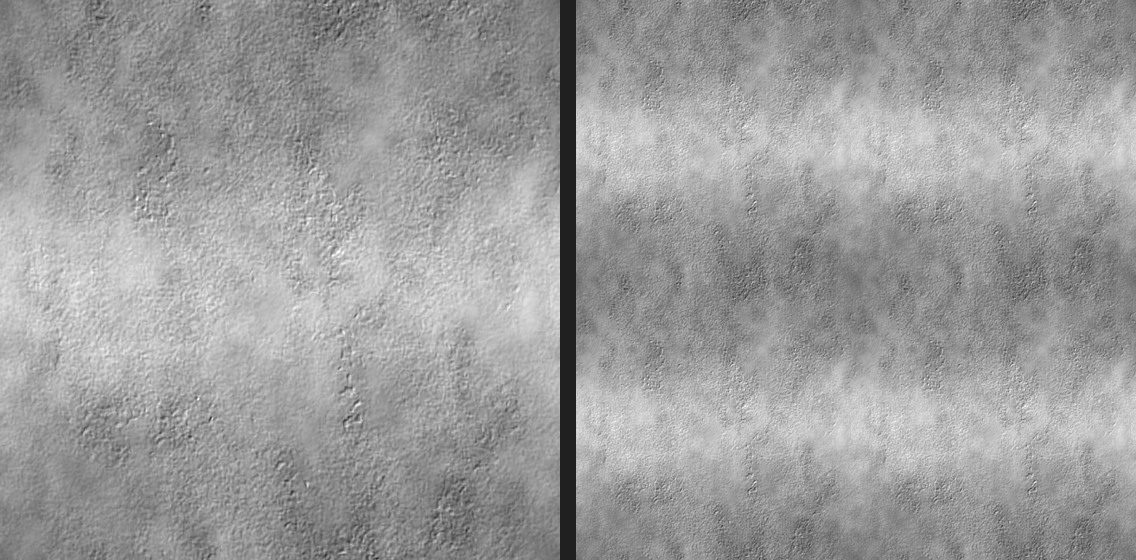
Left, the tile; right, the same tile 2 across and 2 down.
A WebGL 2 fragment shader for this texture:

```glsl
#version 300 es
precision highp float;

uniform vec2 u_resolution;
out vec4 fragColor;

const float TAU = 6.2831853;

// Integer hash of a lattice cell, 0 to 1
float hash(ivec2 cell, int seed) {
    uvec2 q = uvec2(cell) * uvec2(1597u, 3571u) + uint(seed) * 7919u;
    uint n = (q.x ^ (q.y << 16)) * 747796405u + 28913u;
    n = ((n >> ((n >> 28) + 4u)) ^ n) * 277803737u;
    n = (n >> 15) ^ n;
    return float(n & 65535u) / 65535.0;
}

// Value noise that wraps after a whole number of cells
float noise(vec2 p, ivec2 cells, int seed) {
    p *= vec2(cells);
    vec2 base = floor(p);
    vec2 f = p - base;
    f = f * f * (3.0 - 2.0 * f);
    ivec2 a = ivec2(mod(base, vec2(cells)));
    ivec2 b = ivec2(mod(base + 1.0, vec2(cells)));
    return mix(mix(hash(a, seed), hash(ivec2(b.x, a.y), seed), f.x),
               mix(hash(ivec2(a.x, b.y), seed), hash(b, seed), f.x), f.y);
}

float fbm(vec2 p, ivec2 cells, int seed) {
    float sum = 0.0, weight = 0.5;
    for (int i = 0; i < 4; i++) {
        sum += weight * noise(p, cells, seed + i);
        cells *= 2;
        weight *= 0.5;
    }
    return sum / 0.9375;
}

// Integer shear and turn: breaks the grid direction and still wraps
vec2 turned(vec2 p) {
    return vec2(p.x - p.y, p.x + p.y);
}

// Surface height: fine grain, coarser lumps and ragged pits
float relief(vec2 p, float roughness, float pitting) {
    float grain = 0.50 * noise(turned(p), ivec2(148), 11)
                + 0.50 * noise(p, ivec2(236, 200), 12)
                + 0.34 * noise(turned(p), ivec2(84), 13);
    float hollow = 0.6 * noise(turned(p), ivec2(64), 14)
                 + 0.4 * noise(p, ivec2(170, 150), 15);
    return grain * roughness - smoothstep(0.56, 0.92, hollow) * pitting;
}

void main() {
    vec2 uv = gl_FragCoord.xy / u_resolution;

    // Broad horizontal sheen, strongest near the side edges
    float band = pow(0.5 - 0.5 * cos(TAU * (uv.y + 0.01)), 1.5);
    float side = pow(0.5 + 0.5 * cos(TAU * uv.x), 4.0);
    float tone = 0.535 + band * (0.205 + 0.07 * side * band);

    // Cloudy stains and pale upright smears
    float stain = fbm(uv, ivec2(7, 6), 31);
    float smear = smoothstep(0.58, 0.74, fbm(uv, ivec2(18, 9), 41));
    tone += 0.13 * (stain - 0.5) + 0.03 * smear;
    tone += 0.16 * (fbm(uv, ivec2(30, 24), 46) - 0.5);

    // Worn areas keep their grain, polished ones lose part of it
    float wear = smoothstep(0.30, 0.60, fbm(uv, ivec2(9, 7), 51));
    float cluster = smoothstep(0.48, 0.72, fbm(uv, ivec2(11, 8), 61));
    float calm = (1.0 - 0.6 * smear) * (1.0 - 0.5 * side);
    float roughness = (mix(0.13, 0.27, wear) + 0.10 * cluster) * calm;
    float pitting = 0.32 * cluster * calm;

    // Light from the upper left, over a slightly warped surface
    vec2 p = uv + 0.004 * (vec2(noise(uv, ivec2(70), 81), noise(uv, ivec2(70), 82)) - 0.5);
    vec2 slope = vec2(0.0013, -0.0013);
    float shade = relief(p + slope, roughness, pitting)
                - relief(p - slope, roughness, pitting);
    tone += shade - 0.05 * cluster;

    // Fine dust without direction
    tone += 0.09 * mix(0.4, 1.0, wear) * calm * (noise(turned(p), ivec2(170), 71) - 0.5);

    fragColor = vec4(vec3(clamp(tone, 0.0, 1.0)), 1.0);
}
```
